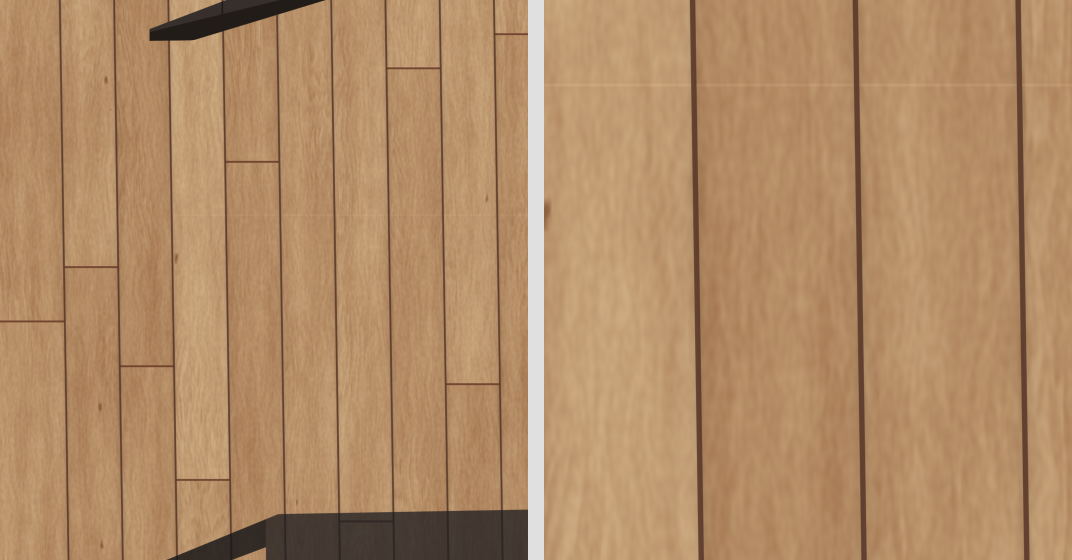
Left: the whole. Right: its middle third, enlarged.
Write a Shadertoy shader that draws this texture.

```glsl
// Slanted oak floorboards with staggered joints, a dark beam above and a shadow below.

const float PITCH = 0.0969;      // board width, canvas heights
const float FIRST_SEAM = 0.1224; // first seam at the bottom edge
const float LEAN = 0.0156;       // leftward drift of seams over the height

const vec3 DARK_OAK = vec3(0.650, 0.478, 0.328);
const vec3 PALE_OAK = vec3(0.782, 0.642, 0.480);
const vec3 SEAM = vec3(0.36, 0.23, 0.17);
const vec3 JOINT = vec3(0.43, 0.26, 0.18);
const vec3 KNOT = vec3(0.50, 0.32, 0.20);
const vec3 BEAM_FRONT = vec3(0.135, 0.110, 0.095);
const vec3 BEAM_TOP = vec3(0.21, 0.185, 0.17);

// Per column: joint height, tone above it, tone below it
const vec3 BOARDS[10] = vec3[10](
    vec3(0.426, 0.45, 0.50), vec3(0.523, 0.58, 0.36), vec3(0.346, 0.30, 0.42),
    vec3(0.143, 0.82, 0.62), vec3(0.711, 0.44, 0.40), vec3(-1.0, 0.54, 0.54),
    vec3(0.069, 0.62, 0.50), vec3(0.878, 0.84, 0.42), vec3(0.314, 0.68, 0.40),
    vec3(0.939, 0.60, 0.42));

// Knots: position and radius
const vec3 KNOTS[7] = vec3[7](
    vec3(0.189, 0.856, 0.006), vec3(0.197, 0.804, 0.003), vec3(0.179, 0.273, 0.007),
    vec3(0.182, 0.025, 0.006), vec3(0.870, 0.646, 0.006), vec3(0.315, 0.540, 0.007),
    vec3(0.530, 0.102, 0.004));

vec2 hashGradient(vec2 cell) {
    vec3 h = fract(cell.xyx * vec3(0.1031, 0.1030, 0.0973));
    h += dot(h, h.yzx + 33.33);
    float angle = 6.2832 * fract((h.x + h.y) * h.z);
    return vec2(cos(angle), sin(angle));
}

float gradientNoise(vec2 p) {
    vec2 i = floor(p), f = p - i;
    vec2 w = f * f * f * (f * (f * 6.0 - 15.0) + 10.0);
    vec2 e = vec2(1.0, 0.0);
    float low = mix(dot(hashGradient(i), f), dot(hashGradient(i + e), f - e), w.x);
    float high = mix(dot(hashGradient(i + e.yx), f - e.yx),
                     dot(hashGradient(i + 1.0), f - 1.0), w.x);
    return mix(low, high, w.y);
}

// Coverage of the half plane to the left of the line from a to b
float leftOf(vec2 p, vec2 a, vec2 b, float px) {
    vec2 d = normalize(b - a), q = p - a;
    return smoothstep(-px, px, d.x * q.y - d.y * q.x);
}

float stripe(float dist, float halfWidth, float px) {
    return 1.0 - smoothstep(halfWidth - px, halfWidth + px, abs(dist));
}

// Tone offset from streaks, fibres, flecks and arched figure
float woodGrain(vec2 p, float seed) {
    vec2 q = p + vec2(seed * 7.3, seed * 3.7);
    float streak = gradientNoise(q * vec2(42.0, 2.6));
    float mottle = gradientNoise(q * vec2(16.0, 5.0));
    float bend = gradientNoise(q * vec2(30.0, 12.0)) * 0.012;
    float fibre = gradientNoise((q + vec2(bend, 0.0)) * vec2(170.0, 22.0));
    float fleck = gradientNoise(q * vec2(260.0, 110.0));
    float rings = sin(45.0 * gradientNoise(q * vec2(17.0, 4.5)) + 5.0 * fibre);
    float figured = smoothstep(-0.05, 0.35, gradientNoise(q * vec2(9.0, 3.0) + 5.0));
    return 0.34 * streak + 0.26 * mottle + 0.32 * fibre + 0.24 * fleck
         + 0.13 * rings * figured;
}

vec3 floorboards(vec2 p, float px) {
    float across = (p.x - FIRST_SEAM + LEAN * p.y) / PITCH;
    int column = clamp(int(floor(across)) + 1, 0, 9);
    vec3 board = BOARDS[column];
    float upper = step(board.x, p.y);
    vec2 along = vec2(p.x + LEAN * p.y, p.y);
    float tone = mix(board.z, board.y, upper);
    tone += woodGrain(along, float(column) * 2.0 + upper);
    vec3 color = mix(DARK_OAK, PALE_OAK, clamp(tone, -0.25, 1.2));

    // Elongated knots
    for (int i = 0; i < 7; i++) {
        vec2 d = (p - KNOTS[i].xy) / (KNOTS[i].z * vec2(0.55, 1.5));
        float ragged = length(d) + 0.8 * gradientNoise(p * vec2(190.0, 90.0));
        color = mix(color, KNOT, 0.75 * (1.0 - smoothstep(0.2, 1.2, ragged)));
    }

    // Faint pale scratch, end joints, then long seams with soft edges
    color += 0.035 * stripe(p.y - 0.616, 0.0008, px) * step(0.31, p.x);
    color = mix(color, JOINT, 0.95 * stripe(p.y - board.x, 0.0017, px));
    float seam = (across - max(round(across), 0.0)) * PITCH;
    color *= 1.0 - 0.13 * exp(-abs(seam) / 0.003);
    return mix(color, SEAM, 0.92 * stripe(seam, 0.0016, px));
}

vec3 addShadow(vec3 color, vec2 p, float px) {
    vec2 peak = vec2(0.497, 0.082);
    float shade = leftOf(p, peak, vec2(0.297, 0.0), px)
                * leftOf(p, vec2(0.943, 0.090), peak, px);
    float leftPart = 1.0 - smoothstep(0.475 - px, 0.475 + px, p.x);
    float gap = leftPart * leftOf(p, vec2(0.475, 0.023), vec2(0.414, 0.0), px);
    vec3 shaded = (color * 0.25 + vec3(0.085, 0.085, 0.095)) * mix(1.0, 0.75, leftPart);
    return mix(color, shaded, shade * (1.0 - gap));
}

vec3 addBeam(vec3 color, vec2 p, float px) {
    vec2 corner = vec2(0.345, 0.928);
    float beam = leftOf(p, vec2(0.267, 0.927), corner, px)
               * leftOf(p, corner, vec2(0.582, 1.0), px)
               * leftOf(p, vec2(0.404, 1.0), vec2(0.267, 0.948), px)
               * smoothstep(-px, px, p.x - 0.267);
    float top = leftOf(p, vec2(0.28, 0.946), vec2(0.50, 1.0), px);
    vec3 face = mix(BEAM_FRONT, BEAM_TOP, top);
    face *= 1.0 - 0.4 * top * stripe(p.x - 0.397, 0.0015, px);
    return mix(color, face, beam);
}

void mainImage(out vec4 fragColor, in vec2 fragCoord) {
    vec2 p = fragCoord / iResolution.y;
    float px = 0.75 / iResolution.y;
    vec3 color = floorboards(p, px);
    color = addShadow(color, p, px);
    color = addBeam(color, p, px);
    fragColor = vec4(color, 1.0);
}
```
